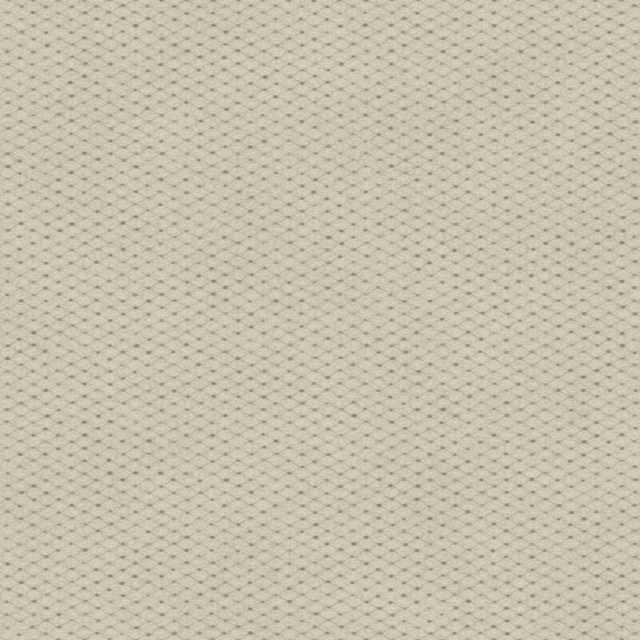
Give the GLSL for this texture, as a Shadertoy shader.

```glsl
vec2 hash2(vec2 p) {
    vec3 q = fract(p.xyx * vec3(0.1031, 0.1030, 0.0973));
    q += dot(q, q.yzx + 33.33);
    return fract((q.xx + q.yz) * q.zy);
}

// Distance to the nearest scattered cell point
float cellular(vec2 p) {
    vec2 id = floor(p), f = fract(p);
    float nearest = 4.0;
    for (int y = -1; y <= 1; y++)
    for (int x = -1; x <= 1; x++) {
        vec2 n = vec2(x, y);
        vec2 d = n + hash2(id + n) - f;
        nearest = min(nearest, dot(d, d));
    }
    return sqrt(nearest);
}

// Slow tonal drift, about -1 to 1
float mottle(vec2 p) {
    float sum = 0.0, amp = 0.5;
    for (int i = 0; i < 4; i++) {
        sum += amp * sin(p.x + 1.3 * sin(p.y)) * cos(p.y + 0.9 * sin(p.x));
        p = mat2(1.5, 1.1, -1.1, 1.5) * p + 1.7;
        amp *= 0.6;
    }
    return sum;
}

void mainImage(out vec4 fragColor, in vec2 fragCoord) {
    vec2 uv = fragCoord / iResolution.y;
    float px = 25.0 / iResolution.y;

    // Slightly uneven knit: 25 columns and 50 rows, plus a staggered set
    vec2 bent = uv + 0.0008 * vec2(sin(uv.y * 43.0 + 3.0 * sin(uv.x * 9.0)),
                                   sin(uv.x * 31.0 + 2.0 * sin(uv.y * 17.0)));
    vec2 p = bent * vec2(25.0, 50.0) - vec2(0.3, 0.0);

    float holes = 0.0, seams = 0.0;
    for (int i = 0; i < 2; i++) {
        vec2 q = p + 0.5 * float(i);
        vec2 id = floor(q) + 137.0 * float(i);
        vec2 d = (fract(q) - 0.5) * vec2(1.0, 0.5);
        vec2 rnd = hash2(id), wear = hash2(id + 61.7);

        // Small dark gap between stitches
        vec2 gap = (d - (rnd - 0.5) * vec2(0.07, 0.05)) / vec2(1.2, 0.85);
        float radius = 0.06 + 0.03 * wear.x;
        float hole = 1.0 - smoothstep(radius - 0.035 - 0.5 * px, radius + 0.015 + 0.5 * px, length(gap));
        holes = max(holes, hole * (0.4 + 0.6 * wear.y));

        // Curved seams run from each gap to its four neighbours
        float curve = 0.25 * smoothstep(0.0, 0.5, abs(d.x));
        float seam = 1.0 - smoothstep(0.008, 0.025 + px, abs(abs(d.y) - curve));
        float strength = d.y > 0.0 ? rnd.x : rnd.y;
        seams = max(seams, seam * (0.15 + 0.65 * strength) * exp(-3.0 * abs(d.x)));
    }

    // Rounded stitches, fibre grain and broad unevenness
    vec2 wave = cos(6.2832 * (p - 0.5));
    float light = 0.68 - 0.16 * wave.x * wave.y;
    light += 0.85 * (0.43 - cellular(uv * vec2(170.0, 260.0)));
    light += 0.35 * (0.43 - cellular(uv * vec2(75.0, 120.0) + 9.0));
    light += 0.12 * mottle(uv * 11.0) + 0.08 * mottle(uv * 70.0);

    vec3 col = mix(vec3(0.73, 0.71, 0.63), vec3(0.83, 0.81, 0.73), clamp(light, -0.4, 1.25));
    col = mix(col, vec3(0.62, 0.60, 0.52), 0.75 * seams);
    col = mix(col, vec3(0.52, 0.50, 0.42), 0.9 * holes);
    fragColor = vec4(col, 1.0);
}
```
